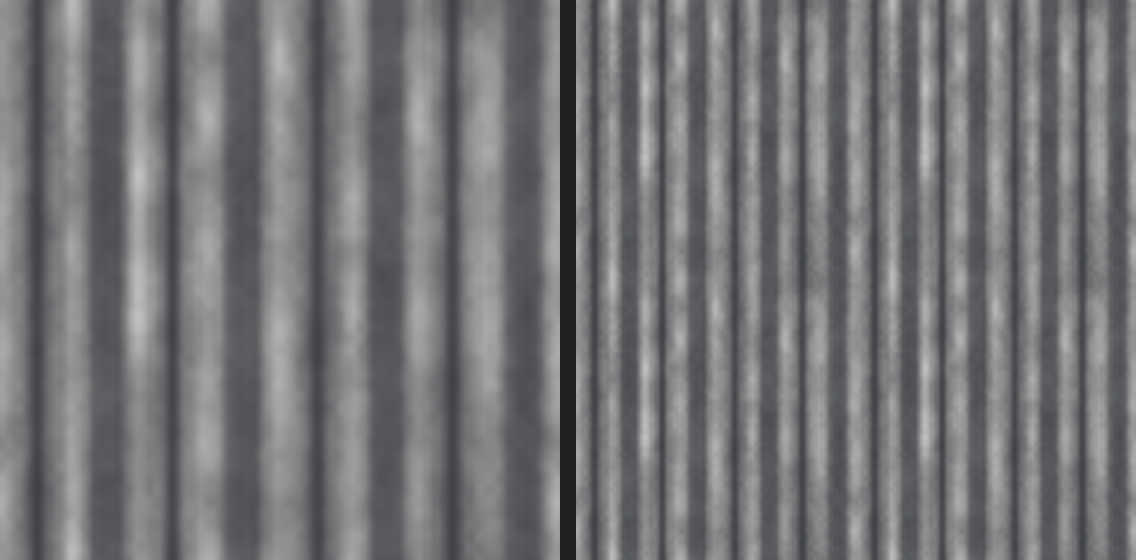
Left, the tile; right, the same tile 2 across and 2 down.
This texture is drawn by a WebGL 1 fragment shader. Its source:

```glsl
precision highp float;
// Corrugated grey metal: four vertical folds, each with a narrow dark seam,
// two soft ridges and a wide shaded valley between them. Wrapping value noise
// varies the ridge shine, mottles the surface and adds fine vertical streaks.

uniform vec2 u_resolution;

const float TAU = 6.2831853;
const float FOLDS = 4.0;             // folds across the tile
const float SEAM_POS = 0.25;         // seam position, in folds
const float SWAY = 0.006;            // sideways unevenness of the folds
const float BASE = 0.445;            // grey level of the flat sheet
const float SEAM_DEPTH = 0.175;
const float SEAM_WIDTH = 0.046;
const float VALLEY_DEPTH = 0.105;
const vec2 VALLEY_SPAN = vec2(0.37, 0.62);
const float VALLEY_SOFT = 0.045;
const vec2 RIDGE_POS = vec2(0.25, 0.73);
const float RIDGE_LIGHT = 0.165;
const float MOTTLE = 0.15;
const float GRAIN = 0.045;
const float STREAK = 0.05;
const vec3 COOL_TINT = vec3(-0.006, 0.0, 0.010);

float hash(vec2 p) {
  return fract(sin(dot(p, vec2(127.1, 311.7))) * 43758.5453);
}

// Value noise on a grid of whole cells that wraps at the tile edges
float noise(vec2 uv, vec2 cells, float seed) {
  vec2 p = uv * cells;
  vec2 i = floor(p);
  vec2 f = fract(p);
  f = f * f * (3.0 - 2.0 * f);
  vec2 a = mod(i, cells) + seed;
  vec2 b = mod(i + 1.0, cells) + seed;
  return mix(mix(hash(a), hash(vec2(b.x, a.y)), f.x),
             mix(hash(vec2(a.x, b.y)), hash(b), f.x), f.y);
}

float bell(float d, float width) {
  return exp(-0.5 * d * d / (width * width));
}

void main() {
  vec2 uv = gl_FragCoord.xy / u_resolution;

  // Position inside the fold, measured from seam to seam
  float x = (uv.x - SWAY * sin(2.0 * TAU * uv.x)) * FOLDS - SEAM_POS;
  float q = fract(x);
  float oddFold = mod(floor(x), 2.0);

  // Fold profile
  float seam = bell(min(q, 1.0 - q), SEAM_WIDTH);
  float valley = smoothstep(-VALLEY_SOFT, VALLEY_SOFT, q - VALLEY_SPAN.x)
               * smoothstep(-VALLEY_SOFT, VALLEY_SOFT, VALLEY_SPAN.y - q);
  float leftRidge = bell(q - RIDGE_POS.x, mix(0.065, 0.095, oddFold));
  float rightRidge = bell(q - RIDGE_POS.y, q < RIDGE_POS.y ? 0.055 : 0.085);

  // Shine changes along each ridge
  float shine = 0.4 * noise(uv, vec2(8.0, 4.0), 3.0)
              + 0.6 * noise(uv, vec2(8.0, 9.0), 17.0);
  float ridges = (leftRidge + rightRidge) * mix(0.35, 1.65, shine);

  // Surface wear, fainter in the shaded parts
  float mottle = 0.65 * noise(uv, vec2(16.0, 10.0), 31.0)
               + 0.35 * noise(uv, vec2(32.0, 22.0), 47.0) - 0.5;
  float grain = noise(uv, vec2(56.0, 48.0), 59.0) - 0.5;
  float streak = 0.5 * noise(uv, vec2(64.0, 1.0), 71.0)
               + 0.5 * noise(uv, vec2(120.0, 2.0), 83.0) - 0.5;
  float wear = MOTTLE * mottle + GRAIN * grain + STREAK * streak;
  wear *= (1.0 - 0.7 * seam) * (1.0 - 0.45 * valley);

  float level = BASE + RIDGE_LIGHT * ridges
              - SEAM_DEPTH * seam - VALLEY_DEPTH * valley + wear;
  vec3 color = vec3(level) + COOL_TINT * (1.0 - smoothstep(0.35, 0.6, level));
  gl_FragColor = vec4(color, 1.0);
}
```
